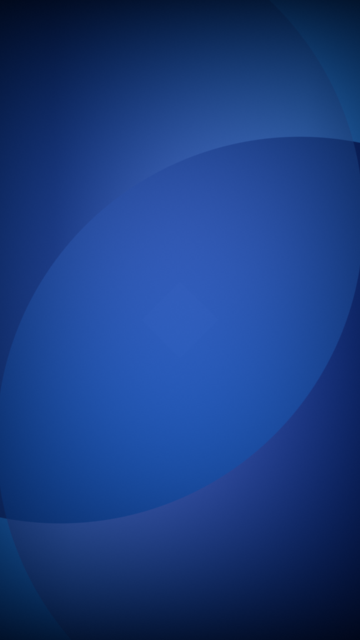
Give the GLSL for this background, as a Shadertoy shader.

```glsl
// Two large overlapping translucent discs on a deep blue, vignetted background.

// Layout, in canvas widths measured from the canvas centre
const vec2  LENS_CENTER = vec2(0.0, -0.028);
const vec2  DISC_OFFSET = vec2(0.333, -0.306);
const float DISC_RADIUS = 0.843;
const float DIAMOND_SIZE = 0.105;

// Colours before the vignette
const vec3 LENS_LOW    = vec3(0.14, 0.36, 0.74);
const vec3 LENS_HIGH   = vec3(0.22, 0.36, 0.72);
const vec3 UPPER_DARK  = vec3(0.16, 0.29, 0.63);
const vec3 UPPER_LIGHT = vec3(0.38, 0.54, 0.90);
const vec3 LOWER_LIGHT = vec3(0.36, 0.45, 0.82);
const vec3 LOWER_DARK  = vec3(0.12, 0.23, 0.58);
const vec3 CORNER_HIGH = vec3(0.36, 0.62, 0.98);
const vec3 CORNER_LOW  = vec3(0.22, 0.54, 0.92);

// Vignette strength per axis, and how fast each channel fades
const vec2  VIGNETTE = vec2(0.32, 0.74);
const vec2  VIGNETTE_POWER = vec2(2.0, 2.3);
const vec3  CHANNEL_FADE = vec3(2.1, 1.2, 1.0);
const float DIAMOND_GLOW = 0.006;
const float GRAIN = 0.004;

float hash(vec2 p) {
    return fract(sin(dot(p, vec2(12.9898, 78.233))) * 43758.5453);
}

// Antialiased coverage of a disc
float disc(vec2 p, vec2 center, float pixel) {
    float d = length(p - center) - DISC_RADIUS;
    return 1.0 - smoothstep(-pixel, pixel, d);
}

float vignette(vec2 q) {
    vec2 fall = 1.0 - VIGNETTE * pow(abs(q), VIGNETTE_POWER);
    return fall.x * fall.y;
}

void mainImage(out vec4 fragColor, in vec2 fragCoord) {
    vec2 uv = fragCoord / iResolution.xy;
    vec2 p = (fragCoord - 0.5 * iResolution.xy) / iResolution.x;
    float pixel = 1.0 / iResolution.x;

    // Gradients of the four regions
    vec3 lens = mix(LENS_LOW, LENS_HIGH, smoothstep(0.2, 0.8, uv.y));
    vec3 upper = mix(UPPER_DARK, UPPER_LIGHT, clamp((uv.x - 0.15) / 0.7, 0.0, 1.0));
    vec3 lower = mix(LOWER_LIGHT, LOWER_DARK, clamp((uv.x - 0.2) / 0.8, 0.0, 1.0));
    vec3 corner = mix(CORNER_LOW, CORNER_HIGH, uv.y);

    // Disc overlap picks the region
    float lowerDisc = disc(p, LENS_CENTER + DISC_OFFSET, pixel);
    float upperDisc = disc(p, LENS_CENTER - DISC_OFFSET, pixel);
    vec3 color = mix(mix(corner, upper, upperDisc),
                     mix(lower, lens, upperDisc), lowerDisc);

    // Edge darkening
    color *= pow(vec3(vignette(2.0 * uv - 1.0)), CHANNEL_FADE);

    // Faint central diamond and grain against banding
    float diamond = abs(p.x) + abs(p.y) - DIAMOND_SIZE;
    color += DIAMOND_GLOW * (1.0 - smoothstep(-pixel, 2.0 * pixel, diamond));
    color += GRAIN * (hash(floor(uv * vec2(288.0, 512.0))) - 0.5);

    fragColor = vec4(clamp(color, 0.0, 1.0), 1.0);
}
```
